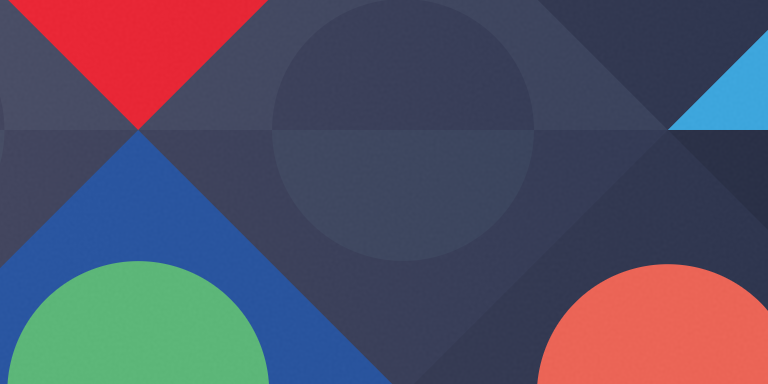
This background is drawn by a Shadertoy shader. Its source:

```glsl
// Flat geometric tiling on slate: wedges meet at points along a horizon,
// with two-tone discs between them and bright discs rising from below.
// One repeated column is built from distance functions, then tinted by index.

#define HORIZON 0.6615
#define APEX_X 0.360
#define PERIOD 1.379
#define RADIUS 0.341
#define DISC_Y -0.021
#define GRAIN_SCALE 110.0
#define GRAIN_AMOUNT 0.012

const vec3 SLATE_LEFT  = vec3(0.262, 0.274, 0.372);
const vec3 SLATE_RIGHT = vec3(0.195, 0.225, 0.330);
const vec3 UPPER_LIFT  = vec3(0.026, 0.031, 0.027);
const vec3 DISC_LIFT   = vec3(0.016, 0.030, 0.025);
const vec3 RED   = vec3(0.900, 0.150, 0.208);
const vec3 BLUE  = vec3(0.160, 0.330, 0.620);
const vec3 GREEN = vec3(0.362, 0.715, 0.472);
const vec3 CORAL = vec3(0.922, 0.394, 0.338);
const vec3 SKY   = vec3(0.240, 0.650, 0.865);

// Antialiased coverage of a signed distance, negative inside
float cover(float d) {
    return clamp(0.5 - d * iResolution.y, 0.0, 1.0);
}

vec2 hashGradient(vec2 cell) {
    vec2 h = vec2(dot(cell, vec2(127.1, 311.7)), dot(cell, vec2(269.5, 183.3)));
    return 2.0 * fract(sin(h) * 43758.5) - 1.0;
}

float gradientNoise(vec2 p) {
    vec2 i = floor(p), f = fract(p);
    vec2 u = f * f * (3.0 - 2.0 * f);
    vec2 e = vec2(1.0, 0.0);
    float bottom = mix(dot(hashGradient(i), f),
                       dot(hashGradient(i + e.xy), f - e.xy), u.x);
    float top = mix(dot(hashGradient(i + e.yx), f - e.yx),
                    dot(hashGradient(i + e.xx), f - e.xx), u.x);
    return mix(bottom, top, u.y);
}

void mainImage(out vec4 fragColor, in vec2 fragCoord) {
    vec2 p = fragCoord / iResolution.y;
    float across = fragCoord.x / iResolution.x;

    // Column-local coordinates, centred on the meeting point
    float column = floor((p.x - APEX_X) / PERIOD + 0.5);
    vec2 q = p - vec2(APEX_X + column * PERIOD, HORIZON);
    bool vivid = mod(column, 2.0) < 0.5;

    // Shape masks
    float upper = cover(-q.y);
    float wedge = cover((abs(q.x) - abs(q.y)) * 0.7071);
    float side = (1.0 - wedge) * step(0.0, q.x);
    float halfDisc = cover(length(vec2(abs(q.x) - 0.5 * PERIOD, q.y)) - RADIUS);
    float discY = DISC_Y - 0.008 * column;
    float disc = cover(length(vec2(q.x, p.y - discY)) - RADIUS);

    // Slate ground with inverted tones inside the horizon discs
    vec3 slate = mix(SLATE_LEFT, SLATE_RIGHT, across);
    vec3 above = slate + UPPER_LIFT * (1.0 - halfDisc);
    vec3 below = slate + DISC_LIFT * halfDisc;
    vec3 color = mix(below, above, upper);

    // Wedges: vivid pair, or shaded pair with a tinted side
    float light = 1.02 - 0.05 * across;
    if (vivid) {
        color = mix(color, mix(BLUE, RED, upper) * light, wedge);
    } else {
        color = mix(color, slate * 0.94, wedge);
        color = mix(color, mix(slate * 0.84, SKY, upper), side);
    }

    // Rising discs
    color = mix(color, vivid ? GREEN : CORAL, disc);

    // Fine paper grain
    color += GRAIN_AMOUNT * gradientNoise(p * GRAIN_SCALE);
    fragColor = vec4(color, 1.0);
}
```
